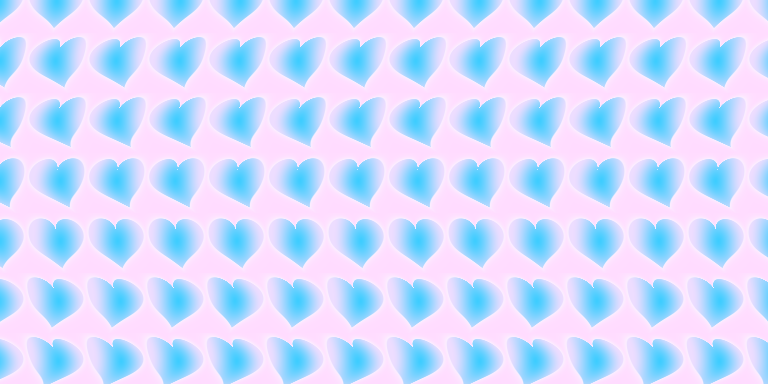
This pattern is drawn by a Shadertoy shader. Its source:

```glsl
// Rows of soft blue hearts on pink, swaying from row to row.

const float PI = 3.14159265;
const float CELL = 0.15625;                 // repeat size, in canvas heights
const vec2 FIRST_CORE = vec2(0.94, 0.383);  // core of the first heart, in cells
const float ROW_SPLIT = 0.53;               // part of a cell below the core
const vec2 HEART_SIZE = vec2(0.70, 0.63);
const float NOTCH_HEIGHT = 0.18;
const float SWAY_ROWS = 8.7;                // rows per full sway
const float TIP_SWAY = 0.25;
const float LOBE_SWAY = 0.11;
const float TILT = 0.08;
const float GLOW_WIDTH = 0.05;
const float CORE_DRIFT = 0.035;

const vec3 PINK = vec3(1.0, 0.86, 1.0);
const vec3 GLOW = vec3(0.985, 0.945, 1.0);
const vec3 BLUE = vec3(0.22, 0.80, 1.0);
const vec3 LILAC = vec3(0.93, 0.865, 1.0);

float sway(float row, float peakRow) {
    return cos(2.0 * PI * (row - peakRow) / SWAY_ROWS);
}

// Bend the tip and the lobes sideways, leaving the core in place.
vec2 bend(vec2 p, float row) {
    float lobes = sway(row, 4.6);
    p.y -= TILT * lobes * p.x;
    float tipBend = TIP_SWAY * sway(row, 3.6) * pow(min(p.y, 0.0) / 0.45, 2.0);
    float lobeBend = LOBE_SWAY * lobes * pow(max(p.y, 0.0) / 0.30, 2.0);
    p.x -= tipBend + lobeBend;
    return p;
}

// Approximate signed distance to a polar heart, negative inside.
float heartDistance(vec2 p) {
    p = (p - vec2(0.0, NOTCH_HEIGHT)) / HEART_SIZE;
    float h = abs(atan(p.x, p.y)) / PI;
    float radius = h * (13.0 - 22.0 * h + 10.0 * h * h) / (6.0 - 5.0 * h);
    return (length(p) - radius) * HEART_SIZE.y;
}

// Blue along the axis, fading to lilac at the lobes.
vec3 heartColour(vec2 p, vec2 id) {
    float drift = sin(id.x * 1.3 + id.y * 0.8) + 0.5 * sin(id.x * 2.1 - id.y * 1.7);
    p.x -= 0.03 + CORE_DRIFT * drift;
    float fade = length(p * vec2(1.0, 0.65)) / 0.43;
    return mix(BLUE, LILAC, smoothstep(-0.12, 1.08, fade));
}

void mainImage(out vec4 fragColor, in vec2 fragCoord) {
    vec2 grid = fragCoord / (iResolution.y * CELL) - FIRST_CORE;
    float pixel = 1.0 / (iResolution.y * CELL);
    vec2 id = floor(grid + vec2(0.5, ROW_SPLIT));

    // Keep the nearest heart, as lobes reach into the next cell.
    float nearest = 1e3;
    vec3 fill = BLUE;
    for (int i = -1; i <= 1; i++) {
        vec2 cellId = id + vec2(float(i), 0.0);
        vec2 p = bend(grid - cellId, cellId.y);
        float d = heartDistance(p);
        if (d < nearest) {
            nearest = d;
            fill = heartColour(p, cellId);
        }
    }

    vec3 colour = mix(PINK, GLOW, exp(-max(nearest, 0.0) / GLOW_WIDTH));
    colour = mix(colour, fill, smoothstep(0.7 * pixel, -0.7 * pixel, nearest));
    fragColor = vec4(colour, 1.0);
}
```
